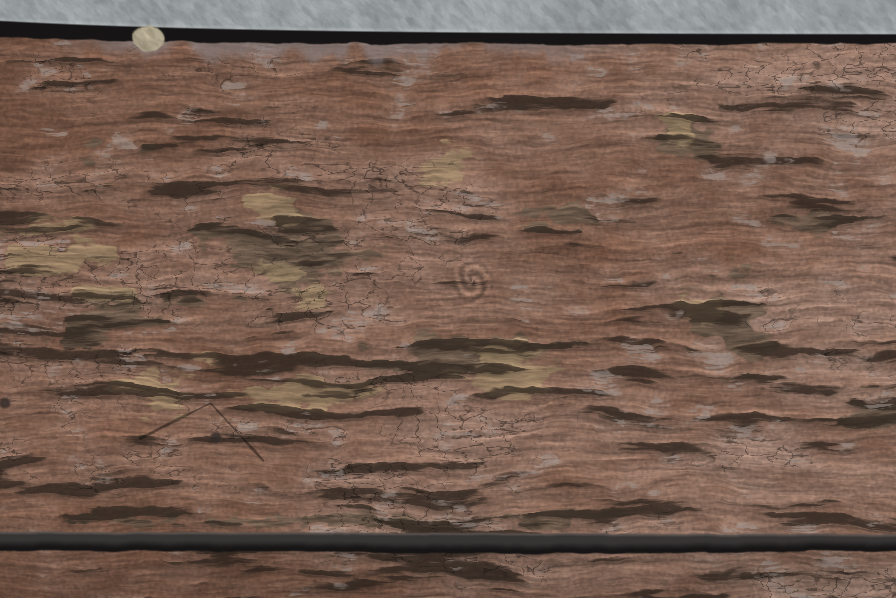
Write a Shadertoy shader that draws this texture.

```glsl
#define RUST vec3(0.435, 0.315, 0.255)
#define ROSE vec3(0.580, 0.470, 0.415)
#define PUTTY vec3(0.590, 0.505, 0.390)
#define BARE vec3(0.385, 0.330, 0.275)
#define STEEL vec3(0.590, 0.610, 0.620)
#define SHADOW vec3(0.085, 0.080, 0.078)
#define GRAIN vec2(6.0, 52.0)
#define CRACK_LEVEL 0.36
#define RELIEF 1.1

// Centre and radii of filler spots and of worn hollows
const vec4 FILLER[11] = vec4[11](
    vec4(0.742, 0.723, 0.040, 0.025), vec4(1.135, 0.795, 0.026, 0.022),
    vec4(0.060, 0.580, 0.090, 0.033), vec4(0.450, 0.645, 0.030, 0.026),
    vec4(0.530, 0.500, 0.026, 0.020), vec4(0.285, 0.350, 0.050, 0.044),
    vec4(0.840, 0.380, 0.065, 0.034), vec4(0.510, 0.340, 0.080, 0.022),
    vec4(1.170, 0.486, 0.024, 0.016), vec4(0.185, 0.510, 0.050, 0.012),
    vec4(0.450, 0.545, 0.040, 0.014));
const vec4 HOLLOW[10] = vec4[10](
    vec4(0.470, 0.580, 0.095, 0.050), vec4(0.200, 0.470, 0.100, 0.035),
    vec4(1.225, 0.465, 0.050, 0.060), vec4(0.770, 0.405, 0.120, 0.032),
    vec4(1.150, 0.775, 0.050, 0.026), vec4(0.960, 0.645, 0.090, 0.018),
    vec4(1.475, 0.310, 0.050, 0.024), vec4(1.350, 0.620, 0.070, 0.014),
    vec4(0.190, 0.735, 0.050, 0.025), vec4(0.600, 0.130, 0.260, 0.015));

vec2 hash2(vec2 p) {
    vec3 h = fract(p.xyx * vec3(0.1031, 0.1030, 0.0973));
    h += dot(h, h.yzx + 33.33);
    return fract((h.xx + h.yz) * h.zy);
}

// x: distance to cell border, y: distance to cell point, z: blended cell value
vec3 cells(vec2 p) {
    vec2 base = floor(p), f = fract(p);
    float near = 9.0, next = 9.0, total = 0.0, weight = 0.0;
    for (int j = -1; j <= 1; j++)
    for (int i = -1; i <= 1; i++) {
        vec2 o = vec2(i, j), h = hash2(base + o + 71.0);
        vec2 r = o + h - f;
        float d = dot(r, r), w = exp(-6.0 * d);
        next = min(next, max(near, d));
        near = min(near, d);
        total += w * fract(h.x * 17.0 + h.y * 29.0);
        weight += w;
    }
    return vec3(sqrt(next) - sqrt(near), sqrt(near), total / weight);
}

float layers(vec2 p) {
    float sum = 0.0, amp = 0.53;
    for (int i = 0; i < 4; i++) {
        sum += amp * cells(p).z;
        p = p * 2.03 + 13.7;
        amp *= 0.5;
    }
    return sum;
}

float spot(vec2 p, vec4 s, float ragged) {
    return smoothstep(1.1, 0.75, length((p - s.xy) / s.zw) + ragged);
}

float segment(vec2 p, vec2 a, vec2 b) {
    vec2 d = b - a;
    return length(p - a - d * clamp(dot(p - a, d) / dot(d, d), 0.0, 1.0));
}

vec3 wood(vec2 p) {
    float tone = layers(p * vec2(2.2, 7.0));
    float mottle = layers(p * vec2(19.0, 32.0));
    vec2 q = p + vec2(0.0, 0.005 * sin(p.x * 8.0 + p.y * 11.0)
        + 0.003 * sin(p.x * 23.0 - p.y * 17.0) + 0.012 * (mottle - 0.5));
    float grain = layers(q * GRAIN);
    float slope = layers((q + vec2(0.001, 0.003)) * GRAIN) - grain;
    float fiber = layers(q * vec2(22.0, 190.0));
    float speck = cells(p * 210.0).z;

    // Faded paint
    float fade = 0.50 * smoothstep(0.1, 1.45, p.x) + 1.5 * (tone - 0.5) + 0.27
        + 0.7 * (mottle - 0.5) - 0.15 * smoothstep(0.6, 0.9, p.y);
    vec3 col = mix(RUST, ROSE, clamp(fade, 0.0, 1.1));
    col *= 1.0 + 0.30 * (fiber - 0.5) + 0.16 * (speck - 0.5) + 0.35 * (grain - 0.5);

    // Filler and exposed timber
    float ragged = 2.8 * (mottle - 0.5) + 1.8 * (grain - 0.5);
    float filler = 0.0, hollow = 0.0;
    for (int i = 0; i < 10; i++) hollow = max(hollow, spot(p, HOLLOW[i], ragged));
    for (int i = 0; i < 11; i++) filler = max(filler, spot(p, FILLER[i], ragged));
    col = mix(col, BARE * (0.65 + 0.7 * fiber), 0.8 * hollow);
    col = mix(col, PUTTY * (0.8 + 0.4 * fiber), 0.75 * filler);

    // Relief, splits along the grain and flaking borders
    col *= 1.0 + RELIEF * clamp(slope, -0.25, 0.25);
    float wear = 0.10 * (tone - 0.5) + 0.03 * smoothstep(0.7, 0.2, p.y) + 0.07 * hollow;
    float split = smoothstep(CRACK_LEVEL, CRACK_LEVEL - 0.11, grain - wear);
    col = mix(col, vec3(0.18, 0.145, 0.12), 0.75 * split);
    vec2 bent = p * vec2(24.0, 36.0) + 2.0 * vec2(mottle, grain);
    float flake = smoothstep(0.09, 0.01, cells(bent).x) * smoothstep(0.50, 0.66, tone + 0.4 * (mottle - 0.5));
    col *= 1.0 - 0.35 * flake;
    float scuff = smoothstep(0.64, 0.76, mottle) * smoothstep(0.45, 0.6, fiber);
    col = mix(col, vec3(0.61, 0.57, 0.55), 0.55 * scuff);

    // Curled blister, scratches and nail heads
    vec2 k = (p - vec2(0.79, 0.53)) * vec2(1.0, 0.8);
    float curl = sin(length(k) * 420.0 + 8.0 * mottle + 2.0 * atan(k.y, k.x));
    col *= 1.0 + 0.20 * curl * smoothstep(0.038, 0.022, length(k));
    float scratch = min(segment(p, vec2(0.352, 0.326), vec2(0.44, 0.23)),
                        segment(p, vec2(0.235, 0.267), vec2(0.352, 0.326)));
    col *= 1.0 - 0.4 * smoothstep(0.003, 0.0005, scratch + 0.004 * (mottle - 0.5));
    float nail = min(length(p - vec2(0.361, 0.268)), length(p - vec2(0.008, 0.326)));
    return mix(col, vec3(0.20, 0.17, 0.16), 0.8 * smoothstep(0.012, 0.006, nail));
}

void mainImage(out vec4 fragColor, in vec2 fragCoord) {
    vec2 p = fragCoord / iResolution.y;
    float aa = 1.2 / iResolution.y;
    float rough = layers(p * vec2(18.0, 9.0)) - 0.5;
    vec3 col = wood(p);

    // Upper gap with a scraped plank edge
    float top = 0.926 + 0.012 * exp(-3.5 * p.x) + 0.008 * rough;
    float scraped = smoothstep(0.028, 0.0, top - p.y + 0.06 * rough);
    scraped *= smoothstep(0.05, 0.25, p.x) * smoothstep(1.2, 0.75, p.x);
    col = mix(col, vec3(0.53, 0.50, 0.51), 0.6 * scraped);
    col = mix(col, SHADOW, smoothstep(-aa, aa, p.y - top));

    // Brushed metal rail
    float rail = 0.942 + 0.023 * exp(-2.4 * p.x);
    float brush = layers(vec2(p.x * 85.0 + p.y * 60.0, p.y * 60.0 - p.x * 9.0));
    vec3 metal = STEEL * (0.99 + 0.26 * (brush - 0.5) + 0.14 * rough);
    metal += 0.05 * smoothstep(0.008, 0.002, p.y - rail);
    col = mix(col, metal, smoothstep(-aa, aa, p.y - rail));
    float chip = spot(p, vec4(0.248, 0.934, 0.024, 0.016), 2.0 * rough);
    col = mix(col, vec3(0.66, 0.62, 0.53) * (0.8 + 0.4 * brush), chip);

    // Lower gap: pale lip, grey face, deep shadow
    float lip = 0.111 - 0.003 * p.x + 0.004 * rough;
    float sill = 0.079 - 0.005 * exp(-9.0 * pow(p.x - 0.85, 2.0)) + 0.007 * rough;
    vec3 gap = mix(SHADOW, vec3(0.215, 0.205, 0.205), smoothstep(0.004, 0.020, p.y - sill));
    gap = mix(gap, vec3(0.40, 0.36, 0.34), 0.7 * smoothstep(0.006, 0.001, lip - p.y));
    float inside = smoothstep(-aa, aa, lip - p.y) * smoothstep(-aa, aa, p.y - sill);
    col *= 1.0 - 0.10 * smoothstep(sill + aa, sill - aa, p.y);
    col = mix(col, gap, inside);

    fragColor = vec4(clamp(col, 0.0, 1.0), 1.0);
}
```
